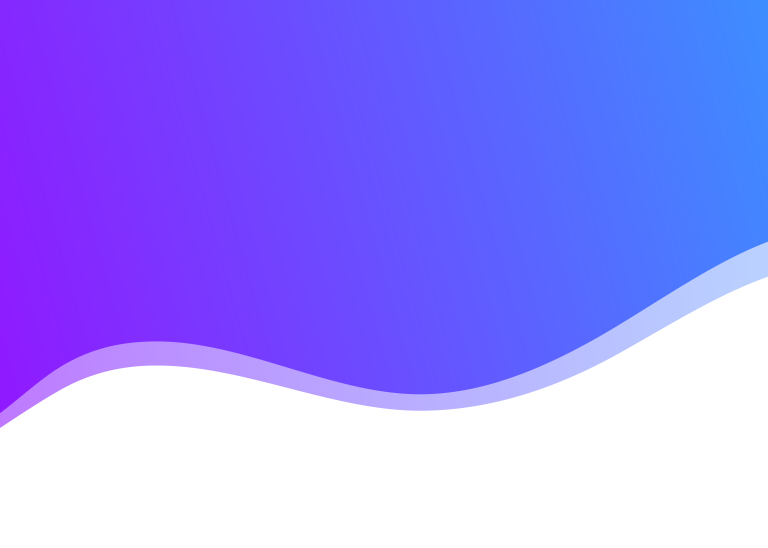
Write a Shadertoy shader that draws this background.

```glsl
const vec3 VIOLET = vec3(0.565, 0.095, 1.0);
const vec3 AZURE = vec3(0.24, 0.555, 1.0);
const vec3 PAPER = vec3(1.0);
const vec2 RAMP_DIRECTION = vec2(0.869, 0.174);
const float RAMP_OFFSET = -0.043;
const float VEIL_LEFT = 0.42;
const float VEIL_RIGHT = 0.63;

// Wave knots: position, height, slope
const int KNOTS = 6;
const vec3 UPPER_WAVE[KNOTS] = vec3[KNOTS](
    vec3(0.0, 0.246, 1.063), vec3(0.078, 0.330, 0.867),
    vec3(0.204, 0.377, 0.0), vec3(0.547, 0.2805, 0.0),
    vec3(0.807, 0.408, 0.853), vec3(1.0, 0.559, 0.532));
const vec3 LOWER_WAVE[KNOTS] = vec3[KNOTS](
    vec3(0.0, 0.219, 0.923), vec3(0.078, 0.288, 0.797),
    vec3(0.204, 0.333, 0.0), vec3(0.547, 0.2505, 0.0),
    vec3(0.807, 0.356, 0.783), vec3(1.0, 0.495, 0.49));

// Cubic Hermite curve through the knots
float waveHeight(vec3 knots[KNOTS], float x) {
    float height = knots[0].y;
    for (int i = 0; i < KNOTS - 1; i++) {
        vec3 a = knots[i];
        vec3 b = knots[i + 1];
        if (x >= a.x) {
            float span = b.x - a.x;
            float t = clamp((x - a.x) / span, 0.0, 1.0);
            float s = 1.0 - t;
            height = mix(a.y, b.y, t * t * (3.0 - 2.0 * t))
                   + span * t * s * (a.z * s - b.z * t);
        }
    }
    return height;
}

// Smooth coverage of the area above an edge
float coverage(float signedHeight) {
    float width = max(length(vec2(dFdx(signedHeight), dFdy(signedHeight))), 1e-5);
    return clamp(signedHeight / width + 0.5, 0.0, 1.0);
}

void mainImage(out vec4 fragColor, in vec2 fragCoord) {
    vec2 uv = fragCoord / iResolution.xy;

    // Slanted colour ramp
    float ramp = clamp(dot(uv, RAMP_DIRECTION) + RAMP_OFFSET, 0.0, 1.0);
    vec3 sky = mix(VIOLET, AZURE, ramp);

    // Translucent ribbon between the two waves
    vec3 ribbon = mix(sky, PAPER, mix(VEIL_LEFT, VEIL_RIGHT, uv.x));
    float aboveLower = coverage(uv.y - waveHeight(LOWER_WAVE, uv.x));
    float aboveUpper = coverage(uv.y - waveHeight(UPPER_WAVE, uv.x));

    vec3 color = mix(PAPER, ribbon, aboveLower);
    color = mix(color, sky, aboveUpper);
    fragColor = vec4(color, 1.0);
}
```
